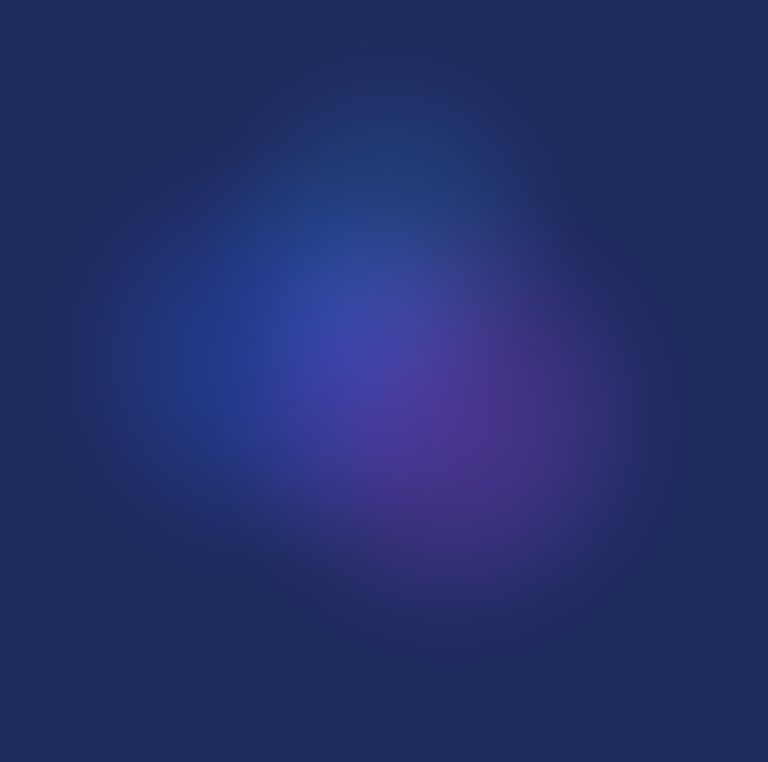
Write a WebGL 1 fragment shader that draws this background.

```glsl
precision highp float;

uniform vec2 u_resolution;

const vec3 NAVY = vec3(0.118, 0.169, 0.373);

// Light added by each glow
const vec3 PURPLE_LIGHT = vec3(0.165, 0.037, 0.178);
const vec3 BLUE_LIGHT = vec3(0.018, 0.060, 0.175);
const vec3 TEAL_LIGHT = vec3(0.016, 0.077, 0.108);

// Positions from the canvas centre, in units of its shorter side
const vec2 PURPLE_CENTER = vec2(0.087, -0.051);
const vec2 BLUE_CENTER = vec2(-0.156, 0.028);
const vec2 TEAL_CENTER = vec2(0.008, 0.198);

const float PURPLE_RADIUS = 0.335;
const float BLUE_RADIUS = 0.305;
const float TEAL_RADIUS = 0.270;

// Soft round falloff: one at the center, zero with no slope at the radius
float glow(vec2 point, vec2 center, float radius) {
    vec2 offset = (point - center) / radius;
    float falloff = max(1.0 - dot(offset, offset), 0.0);
    return falloff * falloff;
}

void main() {
    float side = min(u_resolution.x, u_resolution.y);
    vec2 point = (gl_FragCoord.xy - 0.5 * u_resolution) / side;

    // Overlapping lights over the flat backdrop
    vec3 color = NAVY;
    color += PURPLE_LIGHT * glow(point, PURPLE_CENTER, PURPLE_RADIUS);
    color += BLUE_LIGHT * glow(point, BLUE_CENTER, BLUE_RADIUS);
    color += TEAL_LIGHT * glow(point, TEAL_CENTER, TEAL_RADIUS);

    gl_FragColor = vec4(color, 1.0);
}
```
